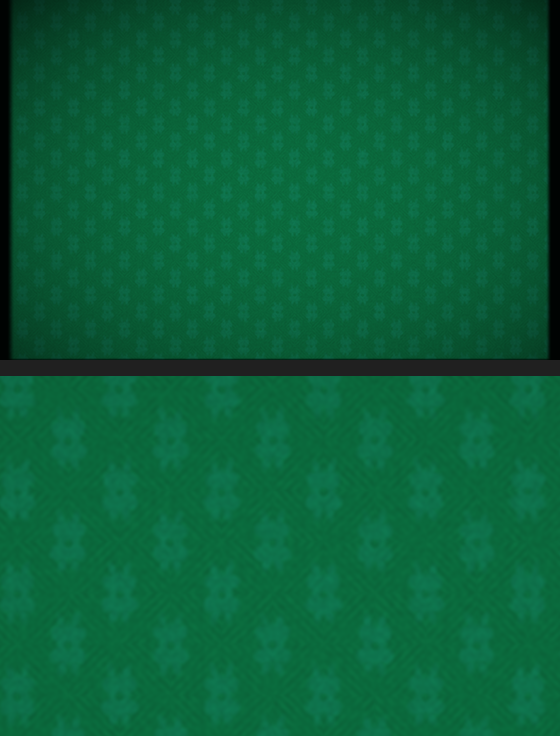
Top, the full canvas; bottom, a detail of the centre.
Reproduce this pattern procedurally as a WebGL 2 fragment shader.

```glsl
#version 300 es
precision highp float;
// Green damask cloth: a staggered lattice of soft two-lobed ornaments over a
// fine diamond weave. Each ornament is a mirrored union of leaf distances;
// gradient noise wears the dye, then a vignette and black side bars frame it.

#define REPEATS vec2(16.46, 10.55)   // lattice cells across and down
#define SHIFT vec2(0.158, 0.415)     // lattice origin, in cells
#define GROUND vec3(0.039, 0.401, 0.230)
#define ORNAMENT vec3(0.053, 0.435, 0.288)
#define BORDER vec3(0.0, 0.012, 0.006)
#define EDGE_SOFT 0.030              // ornament edge blur, in cells
#define WEAVE_BANDS 10.0             // diamond lines per cell
#define WEAVE_DEPTH 0.026
#define GRAIN_DEPTH 0.065
#define WEAR_DEPTH 0.30
#define BARS vec2(0.0185, 0.9800)    // left and right ends of the cloth
#define LIGHT_CENTRE vec2(0.52, 0.45)

uniform vec2 u_resolution;
out vec4 fragColor;

float hash(vec2 p) {
  vec3 q = fract(vec3(p.xyx) * 0.1031);
  q += dot(q, q.yzx + 33.33);
  return fract((q.x + q.y) * q.z);
}

vec2 gradientAt(vec2 cell) {
  float angle = 6.28318 * hash(cell);
  return vec2(cos(angle), sin(angle));
}

float gradientNoise(vec2 p) {
  vec2 i = floor(p), f = p - i;
  vec2 w = f * f * f * (f * (f * 6.0 - 15.0) + 10.0);
  vec2 e = vec2(1.0, 0.0);
  float low = mix(dot(gradientAt(i), f), dot(gradientAt(i + e), f - e), w.x);
  float high = mix(dot(gradientAt(i + e.yx), f - e.yx),
                   dot(gradientAt(i + 1.0), f - 1.0), w.x);
  return mix(low, high, w.y);
}

float smoothUnion(float a, float b, float k) {
  float h = max(k - abs(a - b), 0.0) / k;
  return min(a, b) - h * h * k * 0.25;
}

// Approximate distance to an ellipse turned by an angle.
float leaf(vec2 p, vec2 centre, float angle, vec2 radii) {
  float c = cos(angle), s = sin(angle);
  p = mat2(c, -s, s, c) * (p - centre);
  return (length(p / radii) - 1.0) * min(radii.x, radii.y);
}

// One ornament, mirrored left to right, centred on the origin.
float ornament(vec2 p) {
  p.x = abs(p.x);
  float d = leaf(p, vec2(0.0), 0.0, vec2(0.105, 0.195));                        // stem
  d = smoothUnion(d, leaf(p, vec2(0.075, 0.100), 0.4, vec2(0.090, 0.078)), 0.04);  // shoulders
  d = smoothUnion(d, leaf(p, vec2(0.080, -0.110), -0.3, vec2(0.095, 0.080)), 0.04); // hips
  d = smoothUnion(d, leaf(p, vec2(0.068, 0.205), -0.30, vec2(0.034, 0.080)), 0.02); // horns
  d = smoothUnion(d, leaf(p, vec2(0.058, -0.215), 0.25, vec2(0.038, 0.070)), 0.02); // feet
  float eye = length(p - vec2(0.0, -0.015)) - 0.034;
  return max(d, -eye);
}

void main() {
  vec2 uv = gl_FragCoord.xy / u_resolution;
  vec2 q = uv * REPEATS - SHIFT;
  float pixel = REPEATS.y / u_resolution.y;

  // Nearest centre of the staggered lattice, by diamond distance.
  vec2 centreA = floor(q + 0.5), centreB = floor(q) + 0.5;
  vec2 a = abs(q - centreA), b = abs(q - centreB);
  vec2 centre = a.x + a.y < b.x + b.y ? centreA : centreB;
  vec2 local = q - centre;

  // Ornament with uneven edges and a fading dye.
  float wobble = 0.022 * gradientNoise(q * 9.0 + 40.0);
  float soft = max(EDGE_SOFT, pixel);
  float shape = 1.0 - smoothstep(-soft, soft, ornament(local) + wobble);
  float fade = 0.94 + 0.12 * hash(centre * 2.0 + 71.0)
             + WEAR_DEPTH * gradientNoise(q * 7.0 + 13.0);
  vec3 colour = mix(GROUND, ORNAMENT, shape * clamp(fade, 0.4, 1.2));

  // Diamond weave and woven grain.
  float weave = cos(6.28318 * WEAVE_BANDS * (abs(local.x) + abs(local.y)));
  weave *= 0.7 + 1.2 * gradientNoise(q * 4.0 + 90.0);
  weave *= mix(1.0, 0.5, shape) * (1.0 - smoothstep(0.04, 0.10, pixel));
  float grain = gradientNoise(q * 15.0 + 5.0) + 0.4 * gradientNoise(q * 8.0 + 27.0);
  colour *= 1.0 + WEAVE_DEPTH * weave + GRAIN_DEPTH * grain;

  // Vignette.
  vec2 d = 2.0 * (uv - LIGHT_CENTRE);
  float r2 = dot(d, d);
  colour *= 1.04 - 0.18 * r2 - 0.055 * r2 * r2;

  // Side bars and a thin dark line along the bottom.
  float cloth = smoothstep(-0.006, 0.008, uv.x - BARS.x)
              * smoothstep(-0.005, 0.006, BARS.y - uv.x)
              * smoothstep(-0.003, 0.007, uv.y);
  fragColor = vec4(mix(BORDER, colour, cloth), 1.0);
}
```
